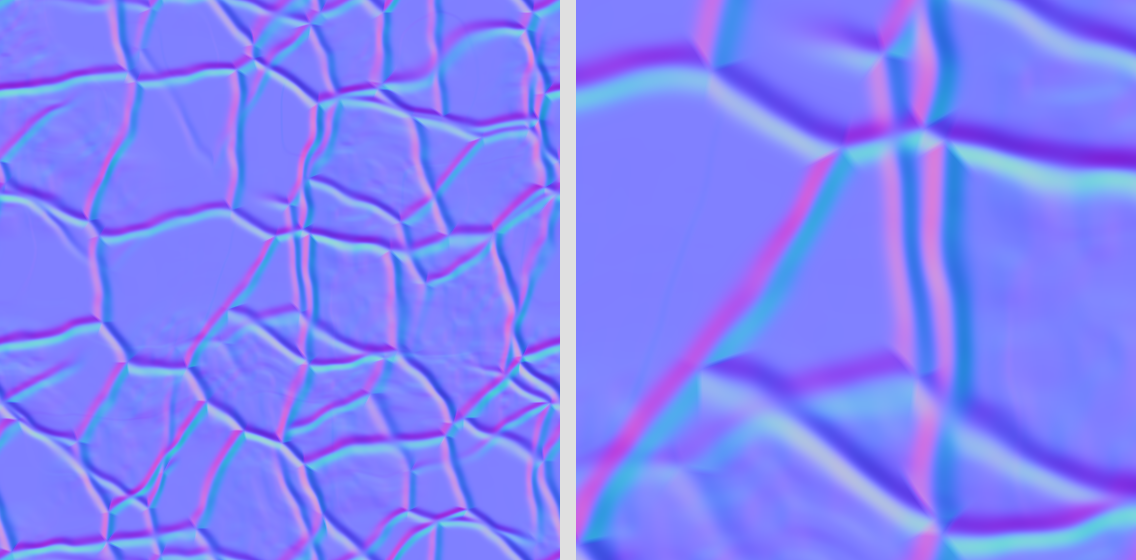
Left: the whole. Right: its middle third, enlarged.
This texture map is drawn by a three.js fragment shader. Its source:

```glsl
// Tangent-space normal map of dry, cracked ground that tiles in both directions.
// Two warped, wrapping Voronoi nets carve soft grooves into a height field,
// faint noise roughens the plates, and the slope is encoded as a colour.
#define MAIN_GRID vec2(5.0, 5.0)
#define FINE_GRID vec2(4.0, 5.0)
#define MAIN_WIDTH 0.0104
#define FINE_WIDTH 0.0096
#define CRACK_DEPTH 0.0094
#define FINE_STRENGTH 0.66
#define BEND 0.060
#define WOBBLE 0.017
#define JAG 0.0065
#define ROUGHNESS 0.0030
#define LEDGE 0.0004
#define SAMPLE_STEP 0.0036

varying vec2 vUv;

// Two random values per grid cell; the cell index wraps at the period.
vec2 hash2(vec2 cell, vec2 period, float seed) {
  vec2 c = floor(mod(cell + 0.5, period)) + seed;
  vec3 h = fract(c.xyx * vec3(0.1031, 0.1030, 0.0973));
  h += dot(h, h.yzx + 33.33);
  return fract((h.xx + h.yz) * h.zy);
}

// Smooth value noise with a whole number of repeats across the tile.
vec2 noise2(vec2 p, float repeats, float seed) {
  vec2 period = vec2(repeats);
  vec2 q = p * period;
  vec2 cell = floor(q);
  vec2 f = q - cell;
  f = f * f * f * (f * (f * 6.0 - 15.0) + 10.0);
  vec2 low = mix(hash2(cell, period, seed),
                 hash2(cell + vec2(1.0, 0.0), period, seed), f.x);
  vec2 high = mix(hash2(cell + vec2(0.0, 1.0), period, seed),
                  hash2(cell + vec2(1.0, 1.0), period, seed), f.x);
  return mix(low, high, f.y);
}

// Vector from p to the site of a cell, in canvas units.
vec2 toSite(vec2 q, vec2 cell, vec2 grid, float seed) {
  return (cell + 0.04 + 0.92 * hash2(cell, grid, seed) - q) / grid;
}

// Distance from p to the nearest border between Voronoi plates.
float plateEdge(vec2 p, vec2 grid, float seed) {
  vec2 q = p * grid;
  vec2 base = floor(q);
  vec2 nearCell = base;
  vec2 nearSite = vec2(8.0);
  for (int j = -1; j <= 1; j++) {
    for (int i = -1; i <= 1; i++) {
      vec2 cell = base + vec2(float(i), float(j));
      vec2 site = toSite(q, cell, grid, seed);
      if (dot(site, site) < dot(nearSite, nearSite)) {
        nearSite = site;
        nearCell = cell;
      }
    }
  }
  float edge = 1.0;
  for (int j = -2; j <= 2; j++) {
    for (int i = -2; i <= 2; i++) {
      vec2 site = toSite(q, nearCell + vec2(float(i), float(j)), grid, seed);
      vec2 across = site - nearSite;
      if (dot(across, across) > 0.000001) {
        edge = min(edge, dot(0.5 * (site + nearSite), normalize(across)));
      }
    }
  }
  return edge;
}

// Rounded groove profile: 1 on the crack line, 0 on the plates.
float groove(float d, float width) {
  return exp(-d * d / (width * width));
}

float height(vec2 p) {
  // Bend the straight plate borders into wandering, ragged cracks.
  vec2 w = p + BEND * (noise2(p, 5.0, 11.0) - 0.5)
             + WOBBLE * (noise2(p, 13.0, 37.0) - 0.5)
             + JAG * (noise2(p, 29.0, 43.0) - 0.5);

  // Deep cracks everywhere, finer ones that fade in and out.
  vec2 fade = noise2(p, 5.0, 71.0);
  float deep = mix(0.7, 1.05, fade.x)
             * groove(plateEdge(w, MAIN_GRID, 3.0), MAIN_WIDTH);
  float fine = FINE_STRENGTH * smoothstep(0.28, 0.66, fade.y)
             * groove(plateEdge(w, FINE_GRID, 53.0), FINE_WIDTH);
  float cracks = deep + fine - deep * fine;

  // Patchy roughness and shallow flaked ledges on the plates.
  vec2 patches = noise2(p, 6.0, 91.0);
  float grain = noise2(w, 24.0, 17.0).x + 0.45 * noise2(w, 56.0, 29.0).y;
  float ledge = smoothstep(0.50, 0.56, noise2(w, 9.0, 61.0).x);
  float surface = ROUGHNESS * smoothstep(0.25, 0.7, patches.x) * grain
                + LEDGE * patches.y * ledge;
  return surface * (1.0 - 0.5 * cracks) - CRACK_DEPTH * cracks;
}

void main() {
  // Four diagonal samples give the slope and soften the crack junctions.
  vec2 e = vec2(0.5, -0.5) * SAMPLE_STEP;
  float rightTop = height(vUv + e.xx);
  float rightLow = height(vUv + e.xy);
  float leftTop = height(vUv + e.yx);
  float leftLow = height(vUv + e.yy);
  vec2 slope = vec2(rightTop + rightLow - leftTop - leftLow,
                    rightTop + leftTop - rightLow - leftLow)
             / (2.0 * SAMPLE_STEP);
  vec3 normal = normalize(vec3(-slope, 1.0));
  gl_FragColor = vec4(normal * 0.5 + 0.5, 1.0);
}
```
